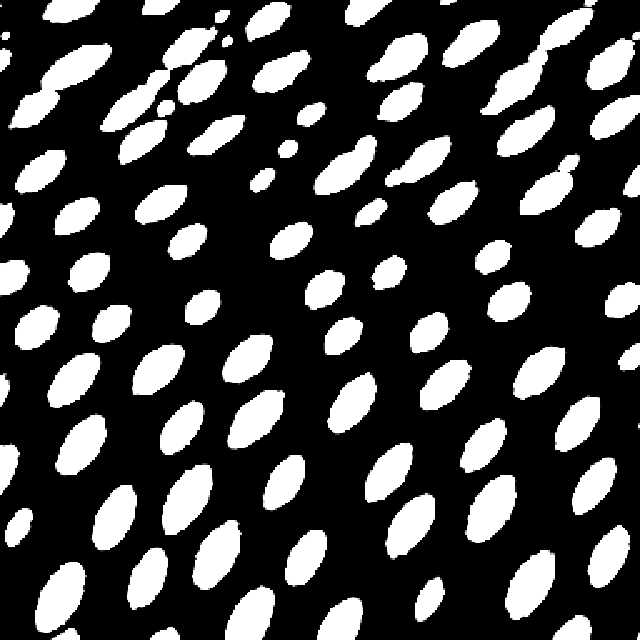
This pattern is drawn by a Shadertoy shader. Its source:

```glsl
// Slanted white grains on black: a jittered, skewed lattice of pointed ellipses
// that turn, shrink and crowd together with height, with loose chips near the top.
// Edges are roughened by noise and stepped on a fine grid of blocks.

#define COLUMNS 7.0       // grains across the canvas
#define ROW_TILT 0.18     // rise of a row per unit of x
#define ROW_SHIFT 0.28    // leftward stagger per row, in columns
#define JITTER 0.34       // scatter of the centres, in cells
#define BLOCKS 256.0      // edge steps across the canvas
#define ROUGHNESS 0.0035  // depth of the ragged edge
#define SMALL_SHARE 0.08  // share of stunted grains
#define CHIP_SHARE 0.5    // share of upper grains with a chip

const vec3 GROUND = vec3(0.0);
const vec3 GRAIN = vec3(1.0);

float hash(vec2 p) {
    return fract(sin(dot(p, vec2(127.1, 311.7))) * 43758.5453);
}

float noise(vec2 p) {
    vec2 i = floor(p), f = fract(p);
    f = f * f * (3.0 - 2.0 * f);
    return mix(mix(hash(i), hash(i + vec2(1, 0)), f.x),
               mix(hash(i + vec2(0, 1)), hash(i + vec2(1, 1)), f.x), f.y);
}

// Rows crowd together towards the top; the two functions are inverses.
float heightToRow(float h) { return 8.5 * h + 2.5 * h * h; }
float rowToHeight(float r) { return (sqrt(72.25 + 10.0 * r) - 8.5) / 5.0; }

// Approximate distance to an ellipse with slightly pointed ends.
float grainDistance(vec2 p, vec2 halfSize, float angle) {
    float c = cos(angle), s = sin(angle);
    vec2 q = abs(vec2(c * p.x + s * p.y, c * p.y - s * p.x)) / halfSize;
    return (pow(pow(q.x, 1.7) + q.y * q.y, 0.54) - 1.0) * halfSize.y;
}

// Nearest grain or chip owned by one lattice cell.
float cellDistance(vec2 p, vec2 cell) {
    vec2 scatter = vec2(hash(cell + 3.1), hash(cell + 17.7)) - 0.5;
    vec2 center;
    center.x = (cell.x + 0.5 - ROW_SHIFT * cell.y + JITTER * scatter.x) / COLUMNS;
    center.y = rowToHeight(cell.y + 0.5 + JITTER * scatter.y) + ROW_TILT * center.x;
    float y = center.y;

    // Long and steep below, short in the middle, long and flatter above
    float waist = (y - 0.55) / 0.12;
    vec2 halfSize = vec2(mix(0.059, 0.052, y) - 0.019 * exp(-waist * waist),
                         mix(0.0295, 0.022, y));
    float size = mix(0.86, 1.08, hash(cell + 41.3));
    if (hash(cell + 59.9) < SMALL_SHARE) size *= 0.58;
    float angle = radians(mix(62.0, 37.0, smoothstep(0.0, 0.75, y)));
    angle += 0.16 * (hash(cell + 73.2) - 0.5);
    float d = grainDistance(p - center, halfSize * size, angle);

    // Small chip off the upper right end
    if (hash(cell + 91.6) < CHIP_SHARE * smoothstep(0.6, 0.8, y)) {
        vec2 offset = vec2(0.038, 0.05) + 0.014 * scatter;
        float chipSize = mix(0.6, 1.2, hash(cell + 23.4));
        d = min(d, grainDistance(p - center - offset, vec2(0.017, 0.012) * chipSize, angle));
    }
    return d;
}

float grainField(vec2 p) {
    float row = floor(heightToRow(p.y - ROW_TILT * p.x));
    float d = 1.0;
    for (int j = -1; j <= 1; j++) {
        float r = row + float(j);
        float column = floor(p.x * COLUMNS + ROW_SHIFT * (r + 0.5));
        for (int i = -1; i <= 1; i++)
            d = min(d, cellDistance(p, vec2(column + float(i), r)));
    }
    // Fine ragged edge, and a broader wobble near the top
    d += ROUGHNESS * (noise(p * 120.0) - 0.5);
    d += 0.011 * smoothstep(0.6, 0.9, p.y) * (noise(p * 34.0 + 9.0) - 0.5);
    return d;
}

void mainImage(out vec4 fragColor, in vec2 fragCoord) {
    float pixel = 1.0 / iResolution.y;

    // Step the position in blocks, softened over one pixel at their borders
    vec2 u = fragCoord * pixel * BLOCKS;
    vec2 border = floor(u + 0.5);
    float blend = min(BLOCKS * pixel, 1.0);
    vec2 p = (border + clamp((u - border) / blend, -0.5, 0.5)) / BLOCKS;

    float edge = 0.3 * pixel;
    float cover = 1.0 - smoothstep(-edge, edge, grainField(p));
    fragColor = vec4(mix(GROUND, GRAIN, cover), 1.0);
}
```
